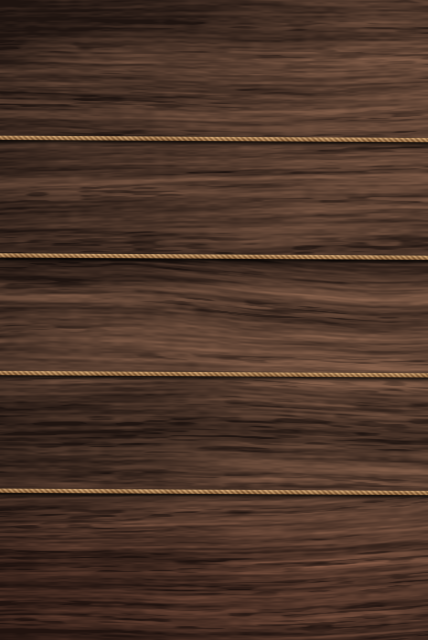
This texture is drawn by a Shadertoy shader. Its source:

```glsl
// Dark horizontal wood boards divided by four thin twisted cords.
// Grain is stretched, warped value noise; each cord is a shaded band
// with slanted strands and a soft shadow. Unit: canvas height.

const float CORD_COUNT   = 4.0;
const float FIRST_CORD   = 0.2315;  // height of the lowest cord
const float CORD_SPACING = 0.1838;
const float CORD_TILT    = 0.0055;  // drop per unit to the right
const float CORD_RADIUS  = 0.0033;
const float STRAND_PITCH = 0.0085;
const float STRAND_SLANT = 0.42;
const float SHADOW_DEPTH = 0.0055;

const vec3 WOOD_DARK   = vec3(0.120, 0.078, 0.063);
const vec3 WOOD_LIGHT  = vec3(0.490, 0.350, 0.272);
const vec3 RED_TINT    = vec3(1.07, 0.95, 0.94);
const vec3 CORD_GROOVE = vec3(0.42, 0.27, 0.14);
const vec3 CORD_LIGHT  = vec3(0.84, 0.67, 0.47);
const float GRAIN_GAIN = 1.0;

// Tone of each board at its bottom, middle and top, lowest board first
const vec3 BOARD_TONE[5] = vec3[5](
    vec3(0.25, 0.40, 0.55), vec3(0.44, 0.30, 0.50),
    vec3(0.66, 0.54, 0.47), vec3(0.34, 0.46, 0.45),
    vec3(0.60, 0.52, 0.20));
const float SEAM_BOARD  = 2.0;      // board with a dark strip along its top
const float SEAM_HEIGHT = 0.775;
const float SEAM_DARKEN = 0.23;

float hash(vec2 p) {
    vec3 q = fract(p.xyx * vec3(0.1031, 0.1030, 0.0973));
    q += dot(q, q.yzx + 33.33);
    return fract((q.x + q.y) * q.z);
}

float noise(vec2 p) {
    vec2 i = floor(p), f = fract(p);
    f = f * f * (3.0 - 2.0 * f);
    return mix(mix(hash(i), hash(i + vec2(1, 0)), f.x),
               mix(hash(i + vec2(0, 1)), hash(i + vec2(1, 1)), f.x), f.y);
}

// Long growth lines, fine streaks and thin dark pores; centred near zero
float woodGrain(vec2 p, float board) {
    vec2 q = p + board * vec2(7.3, 3.1);
    float slope = (hash(vec2(board, 5.0)) - 0.5) * 0.05;
    float v = q.y + slope * p.x
            + 0.030 * (noise(q * vec2(2.5, 4.0)) - 0.5)
            + 0.003 * (noise(q * vec2(11.0, 20.0)) - 0.5);
    float bands   = noise(vec2(q.x * 1.5, v * 60.0)) - 0.5;
    float rings   = noise(vec2(q.x * 3.5, v * 170.0)) - 0.5;
    float streaks = noise(vec2(q.x * 10.0, v * 290.0)) - 0.5;
    float fibre   = noise(vec2(q.x * 60.0, v * 400.0)) - 0.5;

    // Pores gather along some of the growth lines
    float gather = smoothstep(0.35, 0.75, noise(vec2(q.x * 2.0, v * 85.0)));
    float pores  = smoothstep(0.50, 0.80, noise(vec2(q.x * 24.0, v * 330.0)));
    return 0.24 * bands + 0.36 * rings + 0.32 * streaks
         + 0.16 * fibre - 0.24 * pores * gather + 0.03;
}

vec3 woodColor(vec2 p, float across, float level) {
    float board = clamp(floor(level) + 1.0, 0.0, CORD_COUNT);
    float local = level - board + 1.0;
    float h = clamp(local, 0.0, 1.0);

    // Broad tone of the board
    vec3 t = BOARD_TONE[int(board)];
    float tone = h < 0.5 ? mix(t.x, t.y, smoothstep(0.0, 0.5, h))
                         : mix(t.y, t.z, smoothstep(0.5, 1.0, h));
    float seam = SEAM_HEIGHT + 0.05 * (noise(vec2(p.x * 4.0, 2.0)) - 0.5);
    float strip = smoothstep(seam - 0.01, seam + 0.015, local);
    tone -= SEAM_DARKEN * strip * float(board == SEAM_BOARD);
    tone += 0.20 * (noise(p * vec2(1.8, 24.0) + board * 4.0) - 0.5);

    // Light falls from the right, strongest near the top corner
    tone += 0.20 * smoothstep(0.10, 0.85, across) - 0.08;
    tone -= 0.08 * smoothstep(0.18, 0.0, across);
    tone += 0.18 * smoothstep(0.55, 1.0, across) * smoothstep(0.72, 0.95, p.y);

    float gain = GRAIN_GAIN * mix(0.75, 1.1, clamp(tone * 2.0, 0.0, 1.0));
    tone += gain * woodGrain(p, board);
    vec3 color = mix(WOOD_DARK, WOOD_LIGHT, clamp(tone, 0.0, 1.1));
    float redness = smoothstep(0.30, 0.05, p.y) * (1.0 - 0.5 * across);
    return color * mix(vec3(1.0), RED_TINT, redness);
}

vec3 cordColor(float x, float side, float cord) {
    float turn = x / STRAND_PITCH + STRAND_SLANT * side + hash(vec2(cord, 9.0));
    float strand = 0.5 + 0.5 * cos(6.28318 * turn);
    float wear = noise(vec2(x * 45.0, cord * 8.0)) - 0.5;
    float light = 0.32 + 0.42 * strand + 0.26 * side + 0.16 * wear;
    return mix(CORD_GROOVE, CORD_LIGHT, clamp(light, 0.0, 1.0));
}

void mainImage(out vec4 fragColor, in vec2 fragCoord) {
    vec2 p = fragCoord / iResolution.y;
    float across = fragCoord.x / iResolution.x;
    float pixel = 1.0 / iResolution.y;

    // Signed height from the nearest cord
    float y = p.y + CORD_TILT * (p.x - 0.5 * iResolution.x / iResolution.y);
    float level = (y - FIRST_CORD) / CORD_SPACING;
    float cord = clamp(floor(level + 0.5), 0.0, CORD_COUNT - 1.0);
    float d = (level - cord) * CORD_SPACING;

    // Wood, darkened beneath and close around the cord
    vec3 color = woodColor(p, across, level);
    float below = smoothstep(0.001, -0.001, d);
    float reach = max(abs(d) - CORD_RADIUS, 0.0) / SHADOW_DEPTH;
    color *= 1.0 - below * 0.75 * exp(-reach * reach);
    color *= 1.0 - (1.0 - below) * 0.25 * exp(-reach * 3.0);

    // Cord laid on top
    float cover = smoothstep(0.75 * pixel, -0.75 * pixel, abs(d) - CORD_RADIUS);
    float side = clamp(d / CORD_RADIUS, -1.0, 1.0);
    color = mix(color, cordColor(p.x, side, cord), cover);
    fragColor = vec4(color, 1.0);
}
```
